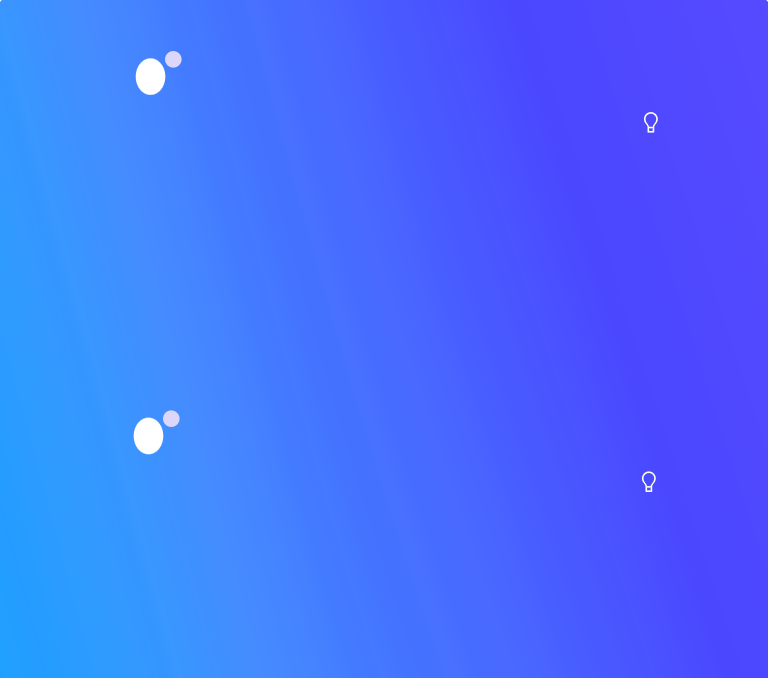
Give the GLSL for this background, as a Shadertoy shader.

```glsl
// Lengths are in canvas heights, measured from the top left.
const int STOPS = 7;
const float STOP_AT[STOPS] = float[](-0.275, 0.0, 0.11, 0.27, 0.45, 0.757, 1.13);
const vec3 STOP_COLOR[STOPS] = vec3[](
    vec3(0.12, 0.63, 1.0), vec3(0.22, 0.585, 1.0), vec3(0.27, 0.55, 1.0),
    vec3(0.265, 0.475, 1.0), vec3(0.285, 0.41, 1.0), vec3(0.29, 0.28, 1.0),
    vec3(0.34, 0.29, 1.0));
const float SLANT_LEFT = 0.27;
const float SLANT_RIGHT = 0.32;
const float STREAK_DENSITY = 32.0;
const float STREAK_STRENGTH = 0.012;

const int ROWS = 2;
const vec2 ROW_STEP = vec2(-0.003, 0.530);
const vec2 OVAL_CENTER = vec2(0.222, 0.113);
const vec2 OVAL_RADII = vec2(0.0218, 0.0270);
const vec2 DOT_CENTER = vec2(0.2556, 0.0875);
const float DOT_RADIUS = 0.0122;
const vec2 BULB_CENTER = vec2(0.960, 0.1755);
const float BULB_RADIUS = 0.0090;
const float BULB_STROKE = 0.0012;
const float CORNER_RADIUS = 0.006;

const vec3 WHITE = vec3(1.0);
const vec3 LILAC = vec3(0.86, 0.84, 0.98);
const vec3 CREAM = vec3(0.98, 1.0, 0.87);

float hash(float n) {
    return fract(sin(n * 12.9898) * 43758.55);
}

float noise(float x) {
    float cell = floor(x);
    return mix(hash(cell), hash(cell + 1.0), smoothstep(0.0, 1.0, fract(x)));
}

float coverage(float dist) {
    return clamp(0.5 - dist * iResolution.y, 0.0, 1.0);
}

float ellipseDistance(vec2 p, vec2 radii) {
    return (length(p / radii) - 1.0) * min(radii.x, radii.y);
}

float boxDistance(vec2 p, vec2 halfSize) {
    vec2 d = abs(p) - halfSize;
    return length(max(d, 0.0)) + min(max(d.x, d.y), 0.0);
}

// Outlined globe with a tapered neck and a small cap.
float bulbDistance(vec2 p) {
    vec2 q = p / BULB_RADIUS;
    float neckWidth = mix(0.97, 0.42, smoothstep(0.2, 1.35, q.y));
    float neck = max(abs(q.x) - neckWidth, max(q.y - 1.4, -q.y));
    float body = min(length(q) - 1.0, neck);
    float cap = boxDistance(q - vec2(0.0, 1.75), vec2(0.42, 0.35));
    return min(abs(body), abs(cap)) * BULB_RADIUS - BULB_STROKE;
}

vec3 slantedGradient(vec2 p) {
    float slant = mix(SLANT_LEFT, SLANT_RIGHT, smoothstep(0.4, 0.9, p.x));
    float s = p.x - slant * p.y;
    vec3 color = STOP_COLOR[0];
    for (int i = 1; i < STOPS; i++) {
        float t = clamp((s - STOP_AT[i - 1]) / (STOP_AT[i] - STOP_AT[i - 1]), 0.0, 1.0);
        color = mix(color, STOP_COLOR[i], t);
    }
    // Faint streaks, fading towards the violet side
    float streak = noise(s * STREAK_DENSITY + 40.0) - 0.5;
    float fade = 1.0 - smoothstep(0.55, 0.8, s);
    color.rg += streak * STREAK_STRENGTH * fade;
    return color;
}

void mainImage(out vec4 fragColor, in vec2 fragCoord) {
    vec2 p = vec2(fragCoord.x, iResolution.y - fragCoord.y) / iResolution.y;
    float aspect = iResolution.x / iResolution.y;
    vec3 color = slantedGradient(p);

    // Repeated ovals, dots and bulbs
    for (int i = 0; i < ROWS; i++) {
        vec2 q = p - ROW_STEP * float(i);
        color = mix(color, WHITE, coverage(ellipseDistance(q - OVAL_CENTER, OVAL_RADII)));
        color = mix(color, LILAC, coverage(length(q - DOT_CENTER) - DOT_RADIUS));
        color = mix(color, CREAM, coverage(bulbDistance(q - BULB_CENTER)));
    }

    // Rounded top corners
    vec2 halfSize = vec2(0.5 * aspect, 1.0);
    float card = boxDistance(p - vec2(halfSize.x, 1.0), halfSize - CORNER_RADIUS) - CORNER_RADIUS;
    color = mix(WHITE, color, coverage(card - 0.5 / iResolution.y));
    fragColor = vec4(color, 1.0);
}
```
